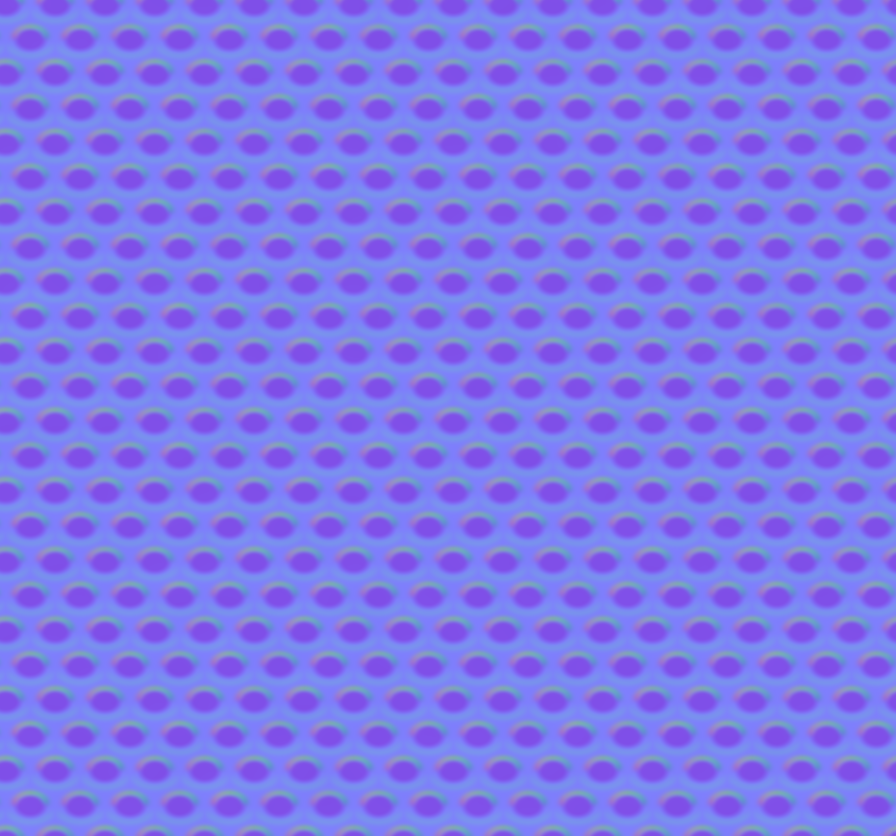
A Shadertoy shader for this texture map:

```glsl
// Tangent-space normal map of a staggered grid of small oval dimples, 18 across and 24 rows down.
// Each dimple blends a soft lower halo, a violet bowl and a bright upper rim over flat blue;
// wrapping gradient noise varies the rims slightly. Whole repeats make it tile.

const vec2 GRID = vec2(18.0, 24.0);

vec2 gradientAt(vec2 cell, vec2 period) {
    cell = mod(cell, period);
    float angle = 6.2832 * fract(sin(dot(cell, vec2(127.1, 311.7))) * 437.58);
    return vec2(cos(angle), sin(angle));
}

// Gradient noise that wraps after a whole period
float wrappedNoise(vec2 p, vec2 period) {
    vec2 i = floor(p), f = p - i;
    vec2 u = f * f * f * (f * (f * 6.0 - 15.0) + 10.0);
    vec2 e = vec2(1.0, 0.0);
    float a = dot(gradientAt(i, period), f);
    float b = dot(gradientAt(i + e.xy, period), f - e.xy);
    float c = dot(gradientAt(i + e.yx, period), f - e.yx);
    float d = dot(gradientAt(i + e.xx, period), f - e.xx);
    return mix(mix(a, b, u.x), mix(c, d, u.x), u.y);
}

// q is the offset from the dimple centre, in dimple radii
vec3 addDimple(vec3 color, vec2 q, float wear) {
    float r = length(q);
    vec2 dir = q / max(r, 0.001);

    // Faint cyan lip under the bowl
    float halo = exp(-pow((r - 1.5) / 0.32, 2.0)) * smoothstep(0.1, 0.8, -dir.y);
    color += halo * vec3(-0.02, 0.075, -0.06);

    // Violet bowl, sitting slightly low
    float bowl = 1.0 - smoothstep(0.6, 1.2, length(q + vec2(0.0, 0.12)));
    color = mix(color, vec3(0.50, 0.31, 0.91), bowl);

    // Rim turning from pink at the left through grey-green to teal at the right
    float rim = exp(-pow((r - 1.0) / 0.27, 2.0)) * smoothstep(-0.4, 0.4, dir.y);
    vec3 rimColor = vec3(0.50 - 0.13 * dir.x,
                         0.46 + 0.20 * dir.y + 0.06 * dir.x,
                         0.68 + 0.12 * abs(dir.x));
    return mix(color, rimColor, rim * (0.92 + 0.2 * wear));
}

void mainImage(out vec4 fragColor, in vec2 fragCoord) {
    vec2 uv = fragCoord / iResolution.xy;
    vec2 p = uv * GRID + vec2(-0.11, 0.097);
    float wear = wrappedNoise(uv * GRID, GRID);
    vec3 color = vec3(0.495, 0.495, 0.99);

    // Neighbouring rows overlap through their halos
    for (int k = -1; k <= 1; k++) {
        float row = floor(p.y + 0.5) + float(k);
        float x = p.x - 0.5 * mod(row, 2.0);
        vec2 offset = vec2(x - floor(x + 0.5), p.y - row);
        color = addDimple(color, offset * vec2(3.05, 2.95), wear);
    }

    fragColor = vec4(color + 0.008 * wear, 1.0);
}
```
